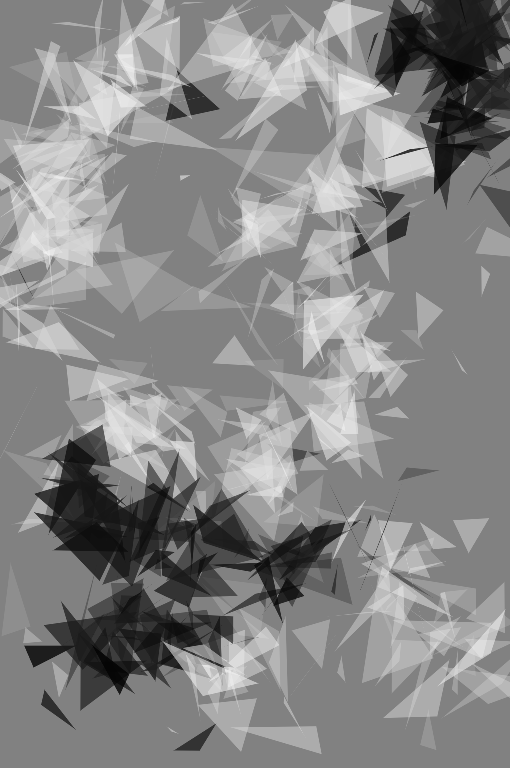
Write a WebGL 2 fragment shader that draws this background.

```glsl
#version 300 es
precision highp float;

uniform vec2 u_resolution;
out vec4 outColor;

// Integer hash: three values in 0..1 from a shard number and a channel
vec3 hash3(int id, int channel) {
    uvec3 v = uvec3(uint(id), uint(channel), 17u) * 1664525u + 1013904223u;
    v.x += v.y * v.z;
    v.y += v.z * v.x;
    v.z += v.x * v.y;
    v ^= v >> 16u;
    v.x += v.y * v.z;
    v.y += v.z * v.x;
    v.z += v.x * v.y;
    return vec3(v >> 8u) / 16777216.0;
}

float cross2(vec2 a, vec2 b) {
    return a.x * b.y - a.y * b.x;
}

// Signed distance to the line through a and b
float edgeDistance(vec2 a, vec2 b) {
    vec2 along = b - a;
    return cross2(along, a) * inversesqrt(dot(along, along) + 1e-8);
}

// Coverage at p of a random triangle held inside a square of half size reach
float shardCoverage(vec2 p, float reach, int id) {
    vec3 x = reach * (2.0 * hash3(id, 1) - 1.0) - p.x;
    vec3 y = reach * (2.0 * hash3(id, 2) - 1.0) - p.y;
    vec2 a = vec2(x.x, y.x);
    vec2 b = vec2(x.y, y.y);
    vec2 c = vec2(x.z, y.z);
    float winding = cross2(b - a, c - a) < 0.0 ? -1.0 : 1.0;
    vec3 d = winding * vec3(edgeDistance(a, b), edgeDistance(b, c), edgeDistance(c, a));
    return clamp(0.5 - max(d.x, max(d.y, d.z)) * u_resolution.x * 1.6, 0.0, 1.0);
}

// Scatter translucent shards along a drift from path.xy to path.zw
float addDrift(float tone, vec2 p, vec4 path, int firstId, int count,
               float spread, vec2 shadeRange, vec2 opacityRange) {
    // Skip the drift when no shard of it can reach p
    vec2 along = path.zw - path.xy;
    float t = clamp(dot(p - path.xy, along) / dot(along, along), 0.0, 1.0);
    if (distance(p, path.xy + along * t) > spread + 0.18) return tone;

    for (int id = firstId; id < firstId + count; id++) {
        vec3 place = hash3(id, 3);
        vec3 extra = fract(place * 64.0);
        vec2 offset = (2.0 * place.yz - 1.0) * (0.25 + 0.75 * extra.x) * 0.7 * spread;
        vec2 local = p - path.xy - along * place.x - offset;
        float reach = mix(0.05, 0.13, extra.y);
        if (max(abs(local.x), abs(local.y)) < reach) {
            vec3 look = hash3(id, 4);
            float shade = mix(shadeRange.x, shadeRange.y, look.x);
            float opacity = mix(opacityRange.x, opacityRange.y, look.y);
            tone = mix(tone, shade, opacity * shardCoverage(local, reach, id));
        }
    }
    return tone;
}

void main() {
    vec2 p = gl_FragCoord.xy / u_resolution.x;
    float tone = 0.505;

    // Loose shards over the whole canvas, one in five dark
    for (int id = 0; id < 60; id++) {
        vec3 place = hash3(id, 5);
        vec2 local = p - place.xy * vec2(1.0, 1.51);
        float reach = mix(0.04, 0.12, place.z);
        if (max(abs(local.x), abs(local.y)) < reach) {
            bool dark = id % 5 == 0;
            float opacity = hash3(id, 6).x * (dark ? 0.7 : 0.45) + 0.1;
            tone = mix(tone, dark ? 0.08 : 0.86, opacity * shardCoverage(local, reach, id));
        }
    }

    // Pale drifts
    const vec4 paleDrifts[10] = vec4[10](
        vec4(0.06, 0.90, 0.15, 1.24), vec4(0.16, 1.28, 0.31, 1.41),
        vec4(0.46, 1.43, 0.68, 1.29), vec4(0.44, 1.06, 0.68, 1.12),
        vec4(0.60, 0.98, 0.72, 0.76), vec4(0.70, 0.74, 0.46, 0.52),
        vec4(0.38, 0.72, 0.12, 0.60), vec4(0.72, 0.40, 0.96, 0.20),
        vec4(0.40, 0.14, 0.64, 0.20), vec4(0.93, 0.94, 0.82, 1.22));
    for (int k = 0; k < 10; k++) {
        int count = k == 0 ? 66 : (k > 7 ? 14 : 34);
        tone = addDrift(tone, p, paleDrifts[k], 1000 + 100 * k, count, 0.18,
                        vec2(0.8, 1.0), vec2(0.18, 0.58));
    }

    // Dark drifts
    const vec4 darkDrifts[5] = vec4[5](
        vec4(0.76, 1.48, 0.97, 1.42), vec4(0.89, 1.42, 0.95, 1.22),
        vec4(0.15, 0.53, 0.40, 0.42), vec4(0.16, 0.22, 0.44, 0.31),
        vec4(0.50, 0.37, 0.70, 0.45));
    for (int k = 0; k < 5; k++) {
        tone = addDrift(tone, p, darkDrifts[k], 4000 + 100 * k, k == 4 ? 18 : 42, 0.13,
                        vec2(0.0, 0.14), vec2(0.3, 0.85));
    }

    // Sparse pale shards crossing the dark ground
    tone = addDrift(tone, p, vec4(0.38, 0.13, 0.44, 0.17), 6000, 6, 0.08,
                    vec2(0.8, 1.0), vec2(0.2, 0.55));

    outColor = vec4(vec3(tone), 1.0);
}
```
